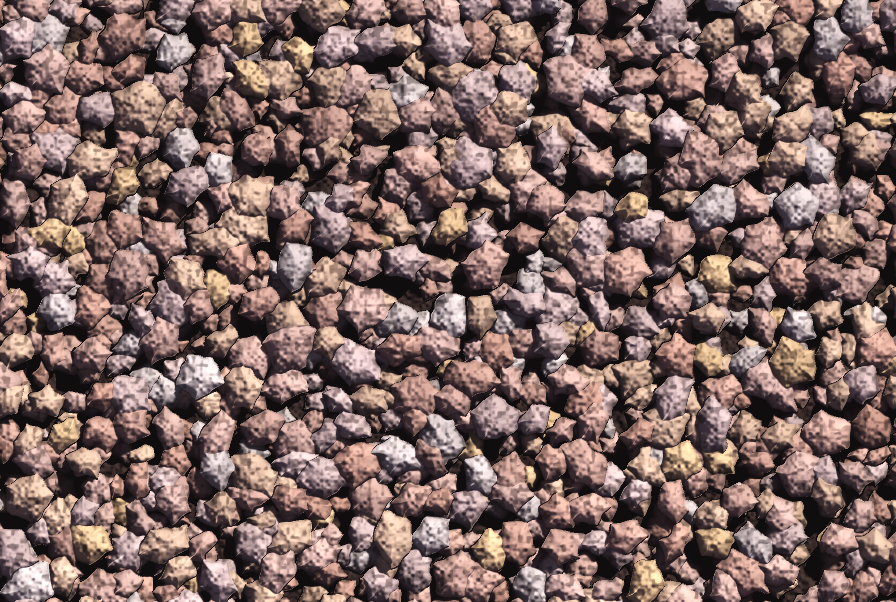
Give the GLSL for this texture, as a Shadertoy shader.

```glsl
// Bed of rough volcanic gravel in low sunlight, with deep shadows between stones.

const vec3 SUN_DIR = vec3(0.46, 0.62, 0.63);
const vec3 SUN_COLOR = vec3(1.66, 1.57, 1.50);
const vec3 SKY_COLOR = vec3(0.27, 0.25, 0.32);
const vec3 GAP_COLOR = vec3(0.065, 0.050, 0.058);
const float TAU = 6.2831853;
const mat2 FIFTH_TURN = mat2(0.309, 0.951, -0.951, 0.309);

vec3 hash3(vec2 p) {
    vec3 q = fract(p.xyx * vec3(0.1031, 0.1030, 0.0973));
    q += dot(q, q.yxz + 33.33);
    return fract((q.xxy + q.yzz) * q.zyx);
}

float noise(vec2 p) {
    vec2 cell = floor(p), f = fract(p);
    f = f * f * (3.0 - 2.0 * f);
    float low = mix(hash3(cell).x, hash3(cell + vec2(1, 0)).x, f.x);
    float high = mix(hash3(cell + vec2(0, 1)).x, hash3(cell + vec2(1, 1)).x, f.x);
    return mix(low, high, f.y);
}

// Faceted dome over an irregular pentagon; negative outside the stone
float stoneDome(vec2 q, vec3 seed) {
    float d = length(q) * 0.93;
    vec2 facet = vec2(1.0, 0.0);
    for (int k = 0; k < 5; k++) {
        float wobble = fract(seed.y * 7.0 + float(k) * 0.618);
        d = max(d, dot(q, facet) * (1.0 + 0.28 * wobble));
        facet = FIFTH_TURN * facet;
    }
    if (d > 1.0) return -1.0;
    return sqrt(1.0 - d * d) + 0.45 * dot(q, seed.yz - 0.5);
}

// One jittered layer of stones; keeps the highest (height, stone id)
vec3 stoneLayer(vec2 p, float size, float lift, float salt, vec3 best) {
    vec2 g = p / size + salt;
    vec2 home = floor(g);
    for (int y = -1; y <= 1; y++)
    for (int x = -1; x <= 1; x++) {
        vec2 id = home + vec2(x, y);
        vec3 place = hash3(id + salt);
        vec2 q = g - id - 0.5 - 0.7 * (place.xy - 0.5);
        if (dot(q, q) > 0.64) continue;
        vec3 form = fract(place.zxy * vec3(17.3, 23.7, 31.1));
        float a = TAU * place.z, c = cos(a), s = sin(a);
        q = mat2(c, -s, s, c) * q;
        q /= mix(0.46, 0.74, form.x) * vec2(1.0, mix(0.62, 0.95, form.y));
        float dome = stoneDome(q, form);
        float h = size * (0.5 * dome + 0.45 * form.z + lift);
        if (dome > 0.0 && h > best.x) best = vec3(h, id + salt);
    }
    return best;
}

vec3 largeStones(vec2 p, vec3 below) {
    return stoneLayer(p, 0.064, 0.22, 57.0, below);
}

vec3 gravel(vec2 p) {
    return largeStones(p, stoneLayer(p, 0.045, 0.08, 13.0, vec3(0.0)));
}

float roughness(vec2 p) {
    return 0.0042 * noise(p * 80.0) + 0.0038 * noise(p * 165.0 + 9.0);
}

// Red-brown, mauve, tan, grey and a few ochre stones
vec3 rockColor(vec2 id) {
    vec3 pick = hash3(id + 203.0);
    vec3 color = mix(vec3(0.64, 0.47, 0.40), vec3(0.70, 0.57, 0.53), pick.y);
    color = mix(color, vec3(0.74, 0.61, 0.50), step(0.48, pick.x));
    color = mix(color, vec3(0.70, 0.61, 0.60), step(0.66, pick.x));
    color = mix(color, vec3(0.70, 0.67, 0.66), step(0.87, pick.x));
    color = mix(color, vec3(0.78, 0.64, 0.45), step(0.95, pick.x));
    return color * mix(0.90, 1.12, pick.z);
}

// Fraction of sun that passes the large stones on its way to a point
float sunlight(vec2 p, float h) {
    float blocked = 0.0;
    vec3 stride = SUN_DIR / length(SUN_DIR.xy) * 0.012;
    for (int i = 1; i <= 4; i++) {
        vec3 ray = vec3(p, h) + stride * float(i);
        blocked = max(blocked, largeStones(ray.xy, vec3(0.0)).x - ray.z);
    }
    return 1.0 - smoothstep(0.0, 0.005, blocked);
}

vec3 shade(vec2 p) {
    // Warped outlines and surface slope
    vec2 warp = vec2(noise(p * 62.0), noise(p * 62.0 + 37.0)) - 0.5;
    vec2 q = p + 0.009 * warp;
    vec2 e = vec2(0.0024, 0.0);
    vec3 here = gravel(q);
    float top = here.x + roughness(p);
    float dx = gravel(q + e.xy).x + roughness(p + e.xy) - top;
    float dy = gravel(q + e.yx).x + roughness(p + e.yx) - top;
    vec3 normal = normalize(vec3(-dx, -dy, e.x));

    // Mottled surface with dark pores
    float mottle = noise(p * 55.0 + 5.0);
    float pores = smoothstep(0.12, 0.45, noise(p * 140.0 + 21.0));
    vec3 rock = rockColor(here.yz) * mix(0.86, 1.12, mottle) * mix(0.55, 1.0, pores);
    rock *= smoothstep(0.0, 0.004, here.x) * 0.75 + 0.25;

    // Sun, sky light in the shade, and a slight falloff to the upper right
    float sun = max(dot(normal, SUN_DIR), 0.0) * sunlight(q, here.x + 0.001);
    float openness = smoothstep(0.005, 0.058, here.x) * mix(0.6, 1.1, normal.z);
    float falloff = 1.12 - 0.16 * p.y - 0.04 * p.x;
    vec3 color = GAP_COLOR + rock * (SKY_COLOR * openness + SUN_COLOR * sun * falloff);

    // Gentle highlight rolloff
    color = min(color, 1.6);
    return color * (1.0 - 0.21 * color);
}

void mainImage(out vec4 fragColor, in vec2 fragCoord) {
    // Two diagonal samples smooth the stone edges
    vec2 offset = vec2(0.25, 0.25);
    vec3 color = shade((fragCoord - offset) / iResolution.y);
    color += shade((fragCoord + offset) / iResolution.y);
    fragColor = vec4(clamp(color * 0.5, 0.0, 1.0), 1.0);
}
```
